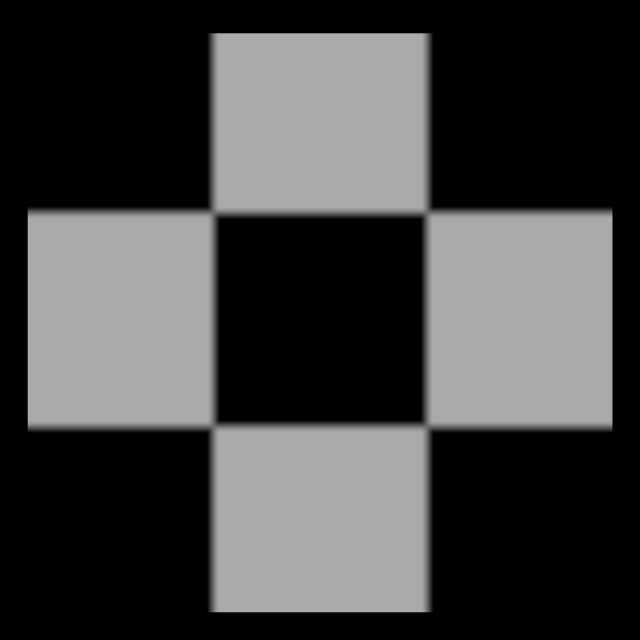
A WebGL 1 fragment shader for this background:

```glsl
precision highp float;
// Four grey squares around a black centre, forming a checkered cross.
// Two soft bands, one per axis, are combined by exclusive or;
// a crisp rectangular frame then trims the outer ends of the arms.

uniform vec2 u_resolution;

const vec3 GREY = vec3(0.667);
const float BAND_START = 0.3335;
const float BAND_END = 0.6675;
const float BLUR = 0.0105;
const float EDGE_GAMMA = 0.65;
const vec2 FRAME_MIN = vec2(0.0433, 0.0433);
const vec2 FRAME_MAX = vec2(0.957, 0.948);

// 1 between start and end, fading over blur on either side of both edges
float softBand(float x, float start, float end, float blur) {
    return smoothstep(start - blur, start + blur, x)
         * (1.0 - smoothstep(end - blur, end + blur, x));
}

// Continuous exclusive or of two coverages
float softXor(float a, float b) {
    return a + b - 2.0 * a * b;
}

// Rectangle coverage, smoothed over one pixel
float boxMask(vec2 p, vec2 low, vec2 high, vec2 pixel) {
    vec2 inside = clamp((p - low) / pixel + 0.5, 0.0, 1.0)
                * clamp((high - p) / pixel + 0.5, 0.0, 1.0);
    return inside.x * inside.y;
}

void main() {
    vec2 uv = gl_FragCoord.xy / u_resolution;

    // Checkered cross with blurred inner edges
    float column = softBand(uv.x, BAND_START, BAND_END, BLUR);
    float row = softBand(uv.y, BAND_START, BAND_END, BLUR);
    float checker = pow(max(softXor(column, row), 0.0), EDGE_GAMMA);

    // Sharp outer frame
    float frame = boxMask(uv, FRAME_MIN, FRAME_MAX, 1.0 / u_resolution);

    gl_FragColor = vec4(GREY * checker * frame, 1.0);
}
```
